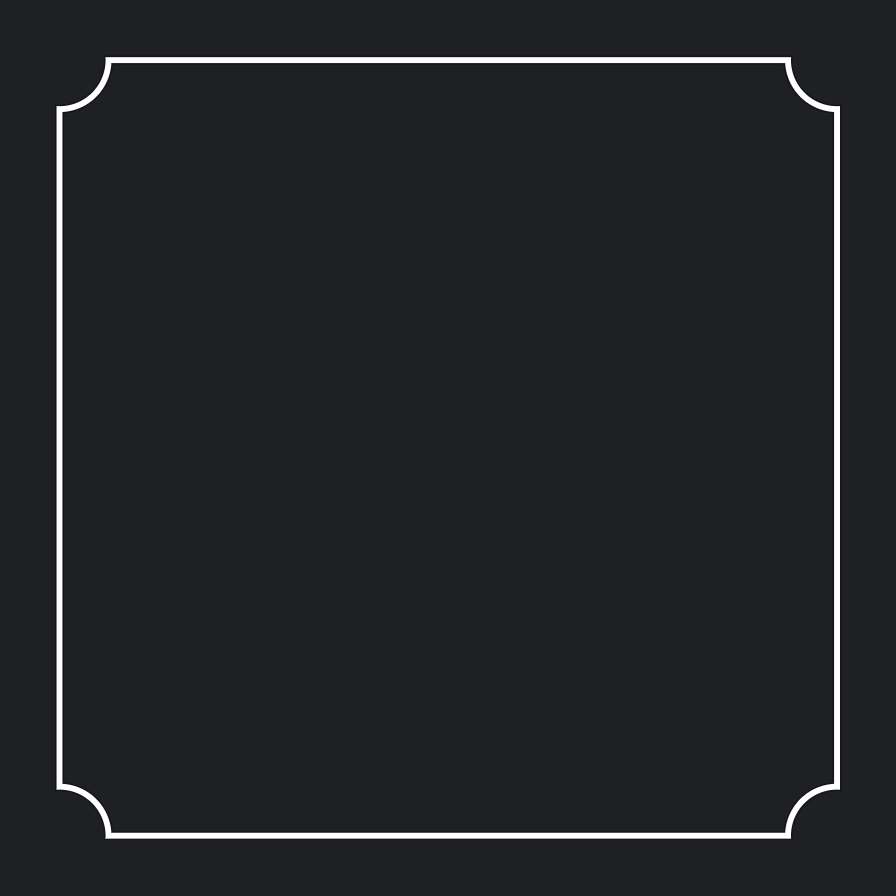
Write a Shadertoy shader that draws this background.

```glsl
const vec3 BACKGROUND = vec3(0.121, 0.126, 0.142);
const vec3 RIM_COLOR = vec3(0.07, 0.07, 0.09);
const vec3 LINE_COLOR = vec3(1.0);

// Signed field of a box whose corners are cut by concave arcs
float notchedBox(vec2 p, vec2 halfSize, float notchRadius) {
    vec2 q = abs(p) - halfSize;
    return max(max(q.x, q.y), notchRadius - length(q));
}

// Antialiased coverage of a band around the zero level
float bandCoverage(float dist, float halfWidth, float pixel) {
    return clamp((halfWidth - abs(dist)) / pixel + 0.5, 0.0, 1.0);
}

void mainImage(out vec4 fragColor, in vec2 fragCoord) {
    float side = min(iResolution.x, iResolution.y);
    float pixel = 1.0 / side;
    vec2 p = (fragCoord - 0.5 * iResolution.xy) / side;

    // Frame geometry
    vec2 frameCenter = vec2(0.0003, 0.0001);
    vec2 frameHalfSize = vec2(0.4339, 0.4328);
    float notchRadius = 0.0547;
    float lineHalfWidth = 0.0033;
    float rimWidth = 0.0018;
    float dist = notchedBox(p - frameCenter, frameHalfSize, notchRadius);

    // Thin dark rim beneath the bright line
    float rim = bandCoverage(dist, lineHalfWidth + rimWidth, pixel);
    float line = bandCoverage(dist, lineHalfWidth, pixel);
    vec3 color = mix(BACKGROUND, RIM_COLOR, 0.8 * rim);
    color = mix(color, LINE_COLOR, line);
    fragColor = vec4(color, 1.0);
}
```
